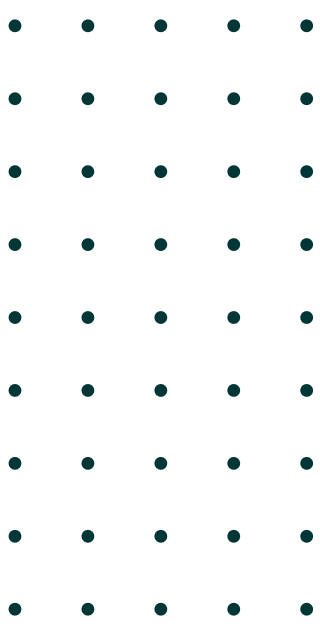
Give the GLSL for this pattern, as a Shadertoy shader.

```glsl
// Lengths are fractions of the canvas width
const float SPACING = 0.2279;                   // between dot centres
const float RADIUS = 0.0199;
const vec2 CENTRE_DOT = vec2(0.5026, 1.0078);   // from the lower left
const vec3 PAPER = vec3(1.0);
const vec3 INK = vec3(0.0, 0.21, 0.21);

// Signed distance to the nearest dot of the square grid
float dotGrid(vec2 p) {
    vec2 cell = (fract((p - CENTRE_DOT) / SPACING + 0.5) - 0.5) * SPACING;
    return length(cell) - RADIUS;
}

void mainImage(out vec4 fragColor, in vec2 fragCoord) {
    float pixel = 1.0 / iResolution.x;
    float dist = dotGrid(fragCoord * pixel);

    // One-pixel soft edge
    float coverage = clamp(0.5 - dist / pixel, 0.0, 1.0);
    fragColor = vec4(mix(PAPER, INK, coverage), 1.0);
}
```
